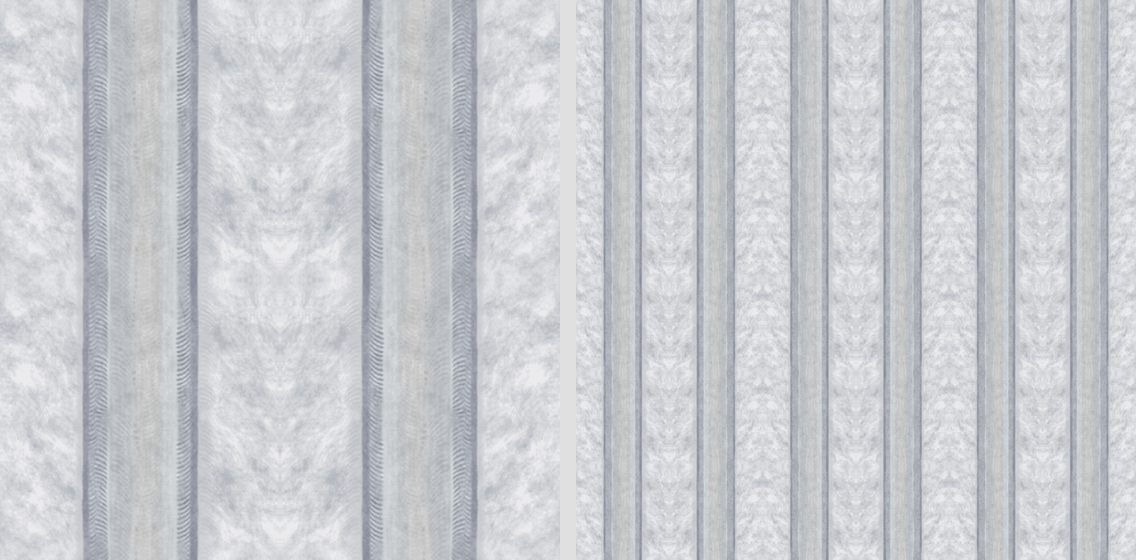
Left, the tile; right, the same tile 3 across and 3 down.
Write a three.js fragment shader that draws this texture.

```glsl
// Snowy ground with mirrored pairs of tyre ruts, two roads across and two repeats down.
varying vec2 vUv;

const float TAU = 6.2831853;
const vec3 SNOW_LIGHT = vec3(0.895, 0.895, 0.905);
const vec3 SNOW_SHADE = vec3(0.730, 0.745, 0.770);
const vec3 ROAD_COOL = vec3(0.725, 0.742, 0.758);
const vec3 ROAD_WARM = vec3(0.790, 0.790, 0.792);
const vec3 RIDGE = vec3(0.820, 0.838, 0.850);
const vec3 TREAD = vec3(0.680, 0.698, 0.732);
const vec3 RUT = vec3(0.565, 0.578, 0.630);
const vec3 VERGE = vec3(0.760, 0.770, 0.790);
const vec3 GRIT = vec3(0.640, 0.630, 0.610);

vec3 hash3(vec2 p) {
  vec3 q = fract(vec3(p.xyx) * vec3(0.1031, 0.1030, 0.0973));
  q += dot(q, q.yxz + 33.33);
  return fract((q.xxy + q.yzz) * q.zyx);
}

// Cellular noise of light and dark soft bumps; wraps every rows cells in y.
float bumps(vec2 p, float rows) {
  vec2 cell = floor(p);
  float sum = 0.0;
  for (int j = -1; j <= 1; j++) {
    for (int i = -1; i <= 1; i++) {
      vec2 id = cell + vec2(float(i), float(j));
      vec3 h = hash3(vec2(id.x, mod(id.y, rows)) + rows * 1.7 + 11.0);
      vec2 d = p - id - h.xy;
      float w = max(0.0, 1.0 - dot(d, d));
      sum += (h.z * 2.0 - 1.0) * w * w;
    }
  }
  return sum;
}

// Layered bumps, each octave finer and fainter.
float mottle(vec2 p, float rows, float fade) {
  float sum = 0.0;
  float amp = 1.0;
  for (int k = 0; k < 5; k++) {
    sum += amp * bumps(p * rows + float(k) * 3.7, rows);
    amp *= fade;
    rows *= 2.0;
  }
  return sum;
}

float band(float x, float a, float b, float soft) {
  return smoothstep(a - soft, a + soft, x) - smoothstep(b - soft, b + soft, x);
}

// Slanted, slightly curved tyre ticks between a and b, broken up by wear.
float ticks(vec2 p, float a, float b, float count, float slant, float wear) {
  float t = (p.x - a) / (b - a);
  float wave = sin(TAU * (count * p.y + slant * t * t) + 1.2 * wear);
  return wave * clamp(0.75 + 1.1 * wear, 0.0, 1.4) * band(p.x, a, b, 0.006);
}

// Thin dotted line that wanders along y and fades where worn.
float dottedTrail(vec2 p, float x, float width, float count, float wear) {
  float path = x + 0.008 * sin(TAU * p.y) + 0.004 * sin(TAU * 3.0 * p.y + 1.0);
  float line = 1.0 - smoothstep(0.3 * width, width, abs(p.x - path));
  float dots = 0.5 + 0.5 * sin(TAU * count * p.y + 2.0 * wear);
  return line * dots * clamp(0.6 + 1.2 * wear, 0.0, 1.0);
}

vec3 snow(vec2 p, float fine) {
  vec2 warp = 0.016 * vec2(bumps(p * 12.0, 12.0), bumps(p * 12.0 + 40.0, 12.0));
  vec2 q = p + warp + vec2(0.0, 0.45 * p.x);
  float lumps = mottle(q, 13.0, 0.80);
  float shade = 0.34 + 0.34 * lumps + 0.12 * bumps(p * 5.0, 5.0) + 0.10 * fine;
  return mix(SNOW_LIGHT, SNOW_SHADE, clamp(shade, -0.15, 1.15));
}

vec3 road(vec2 p, float fine, float patchy, float wear) {
  float streak = bumps(vec2(p.x * 90.0, p.y * 9.0), 9.0);
  float grain = mottle(p, 24.0, 0.9);
  float warm = band(p.x, 0.465, 0.570, 0.030);
  vec3 c = mix(ROAD_COOL, ROAD_WARM, clamp(warm + 0.25 * patchy, 0.0, 1.0));
  c = mix(c, RIDGE, 0.65 * band(p.x, 0.575, 0.635, 0.015));
  c += 0.020 * streak + 0.018 * grain + 0.012 * fine;

  // Faint older tracks in the middle of the road.
  c += 0.016 * ticks(p, 0.400, 0.470, 52.0, 3.0, wear);
  c += 0.010 * ticks(p, 0.510, 0.570, 60.0, -2.0, wear);
  c = mix(c, GRIT, 0.42 * dottedTrail(p, 0.485, 0.008, 48.0, wear));
  c = mix(c, GRIT, 0.25 * dottedTrail(p, 0.510, 0.006, 64.0, -wear));

  // Pressed treads beside both edges, each with a bright inner lip.
  float treads = band(p.x, 0.294, 0.382, 0.007) + band(p.x, 0.636, 0.708, 0.007);
  vec3 pressed = TREAD + 0.030 * fine + 0.022 * grain + 0.02 * patchy;
  c = mix(c, pressed, 0.92 * treads);
  c += 0.060 * ticks(p, 0.340, 0.388, 60.0, 1.4, wear);
  c += 0.070 * ticks(p, 0.630, 0.680, 60.0, -1.6, wear);
  c += 0.040 * ticks(p, 0.314, 0.340, 60.0, -0.8, -wear);
  float lips = band(p.x, 0.384, 0.393, 0.005) + band(p.x, 0.620, 0.631, 0.005);
  c = mix(c, RIDGE, lips * clamp(0.6 + 0.5 * wear, 0.0, 1.0));

  // Deep shaded ruts on the outside.
  float ruts = band(p.x, 0.294, 0.316, 0.006) + band(p.x, 0.682, 0.706, 0.007);
  vec3 rut = RUT + 0.025 * fine + 0.016 * grain;
  return mix(c, rut, clamp(ruts * (0.82 + 0.35 * patchy), 0.0, 1.0));
}

vec3 ground(vec2 p) {
  float fine = bumps(p * 130.0, 130.0);
  float patchy = bumps(vec2(p.x * 8.0, p.y * 6.0) + 5.0, 6.0);
  float wear = bumps(p * vec2(30.0, 18.0) + 9.0, 18.0);
  vec3 c = snow(p, fine);

  // Trampled verge with the ghost of a tread.
  float verge = band(p.x, 0.274, 0.400, 0.010) + band(p.x, 0.600, 0.752, 0.024);
  c = mix(c, VERGE + 0.02 * fine, 0.6 * clamp(verge, 0.0, 1.0));
  c += 0.016 * ticks(p, 0.715, 0.765, 60.0, 1.8, wear);
  p.x += 0.002 * patchy + 0.0025 * wear;
  return mix(c, road(p, fine, patchy, wear), band(p.x, 0.294, 0.708, 0.005));
}

void main() {
  // Mirror across the middle; repeat twice upward.
  vec2 p = vec2(1.0 - abs(2.0 * vUv.x - 1.0), fract(2.0 * vUv.y));
  // Blend with the flipped ground to form symmetric joins.
  float join = 0.5 - 0.5 * smoothstep(0.01, 0.10, min(p.y, 1.0 - p.y));
  vec3 color = mix(ground(p), ground(vec2(p.x, 1.0 - p.y)), join);
  gl_FragColor = vec4(color, 1.0);
}
```
